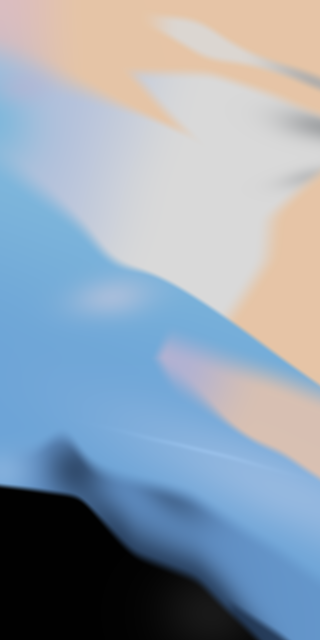
Reproduce this background procedurally as a Shadertoy shader.

```glsl
// Soft painted sky: pale cloud and peach light over blue, with a black hill below.

const vec3 BLACK = vec3(0.005);
const vec3 NAVY  = vec3(0.13, 0.21, 0.32);
const vec3 SLATE = vec3(0.36, 0.53, 0.74);
const vec3 AZURE = vec3(0.42, 0.64, 0.84);
const vec3 CYAN  = vec3(0.50, 0.72, 0.86);
const vec3 HAZE  = vec3(0.60, 0.73, 0.88);
const vec3 LILAC = vec3(0.71, 0.76, 0.86);
const vec3 MAUVE = vec3(0.72, 0.70, 0.82);
const vec3 PINK  = vec3(0.86, 0.74, 0.75);
const vec3 PEACH = vec3(0.90, 0.77, 0.65);
const vec3 PEARL = vec3(0.85, 0.85, 0.85);
const vec3 GREY  = vec3(0.58, 0.59, 0.60);

float hash(vec2 p) {
    return fract(sin(dot(p, vec2(127.1, 311.7))) * 43758.5453);
}

float noise(vec2 p) {
    vec2 i = floor(p), f = fract(p);
    f = f * f * (3.0 - 2.0 * f);
    return mix(mix(hash(i), hash(i + vec2(1, 0)), f.x),
               mix(hash(i + vec2(0, 1)), hash(i + vec2(1, 1)), f.x), f.y);
}

// One where v exceeds edge, with a soft crossing
float over(float v, float edge, float soft) {
    return smoothstep(edge - soft, edge + soft, v);
}

float bump(float x, float centre, float width) {
    float d = (x - centre) / width;
    return exp(-d * d);
}

// Rounded kink: zero before the start, then rising with unit slope
float bend(float x, float start) {
    float d = x - start;
    return 0.5 * (d + sqrt(d * d + 0.0006));
}

// Tilted gaussian spot
float glow(vec2 p, vec2 centre, vec2 radius, float tilt) {
    float c = cos(tilt), s = sin(tilt);
    vec2 d = mat2(c, -s, s, c) * (p - centre) / radius;
    return exp(-dot(d, d));
}

vec3 blueSky(vec2 p) {
    vec3 col = mix(AZURE, CYAN, smoothstep(0.8, 1.6, p.y + 0.35 * p.x));
    col = mix(col, HAZE, 0.9 * glow(p, vec2(0.9, 0.46), vec2(0.6, 0.13), -0.4));
    col = mix(col, HAZE, 0.5 * glow(p, vec2(0.02, 0.53), vec2(0.16, 0.07), 0.0));
    return mix(col, LILAC, 0.75 * glow(p, vec2(0.35, 1.07), vec2(0.13, 0.06), 0.15));
}

vec3 upperCloud(vec2 p) {
    vec3 col = mix(LILAC, PEARL, over(p.x - 0.3 * (p.y - 1.5), 0.36, 0.22));
    col = mix(col, GREY, 0.8 * glow(p, vec2(1.02, 1.60), vec2(0.14, 0.045), -0.2));
    col = mix(col, GREY, 0.4 * glow(p, vec2(0.97, 1.445), vec2(0.10, 0.03), 0.2));

    // Peach on the right flank
    float flank = 0.84 + 1.3 * bend(p.y, 1.33) - 0.7 * bend(1.18, p.y);
    col = mix(col, PEACH, over(p.x, flank, 0.045));

    // Peach above, cut by the pale wing
    float ceiling = over(p.y, 1.83 - 0.43 * p.x, mix(0.07, 0.02, smoothstep(0.1, 0.5, p.x)));
    float wing = over(1.77 - 0.38 * bend(p.x, 0.66), p.y, 0.025)
               * over(p.x, 0.43 + 0.9 * (1.75 - p.y), 0.035);
    vec3 warm = mix(PINK, PEACH, smoothstep(0.0, 0.28, p.x));
    col = mix(col, warm, ceiling * (1.0 - wing));

    // Pale streak near the top
    float offset = abs(p.y - 1.925 + 0.37 * (p.x - 0.5));
    float streak = over(0.018 + 0.03 * bump(p.x, 0.63, 0.11), offset, 0.018)
                 * smoothstep(0.44, 0.56, p.x);
    col = mix(col, mix(PEARL, GREY, 0.7 * smoothstep(0.75, 1.0, p.x)), 0.85 * streak);

    // Blue seeping in from the left
    col = mix(col, CYAN, glow(p, vec2(-0.03, 1.62), vec2(0.14, 0.18), 0.0));
    return mix(col, MAUVE, 0.5 * glow(p, vec2(0.08, 1.73), vec2(0.08, 0.05), 0.0));
}

vec3 lowerWing(vec3 col, vec2 p) {
    float top = over(0.945 - 0.34 * (p.x - 0.5), p.y, 0.06);
    float base = over(p.y, 0.84 - 0.66 * (p.x - 0.49) - 0.02 * bump(p.x, 0.78, 0.08),
                      mix(0.06, 0.018, smoothstep(0.5, 0.8, p.x)));
    float side = over(p.x, 0.49 + 0.4 * abs(p.y - 0.88), 0.025);
    float warmth = smoothstep(0.52, 0.85, p.x + 0.4 * (0.8 - p.y));
    return mix(col, mix(MAUVE, mix(PINK, PEACH, 0.7), warmth), 0.9 * top * base * side);
}

vec3 hills(vec3 col, vec2 p) {
    // Blue shoulder, darker in its folds
    float shoulder = 0.61 - 0.28 * p.x + 0.08 * bump(p.x, 0.2, 0.07) - 0.35 * bend(p.x, 0.6);
    float shade = over(shoulder, p.y, 0.035) * smoothstep(0.0, 0.18, p.x);
    col = mix(col, SLATE, 0.75 * shade * (1.0 - 0.35 * smoothstep(0.6, 1.0, p.x)));
    col = mix(col, NAVY, 0.7 * shade * glow(p, vec2(0.24, 0.53), vec2(0.09, 0.09), 0.0));
    col = mix(col, NAVY, 0.4 * shade * glow(p, vec2(0.54, 0.43), vec2(0.12, 0.05), -0.5));

    float crest = 0.485 - 0.13 * p.x - 0.95 * bend(p.x, 0.25)
                + 0.7 * bend(p.x, 0.42) - 0.7 * bend(p.x, 0.62);
    float rise = max(p.y - crest, 0.0);
    col = mix(col, NAVY, 0.85 * exp(-rise * rise / 0.008) * smoothstep(0.15, 0.4, p.x)
                         * (1.0 - smoothstep(0.68, 0.95, p.x)));
    col = mix(col, NAVY, 0.9 * over(0.11 - 0.7 * (p.x - 0.73), p.y, 0.02) * over(p.x, 0.72, 0.02));
    vec3 ground = BLACK + 0.09 * glow(p, vec2(0.66, 0.08), vec2(0.16, 0.14), 0.0);
    return mix(col, ground, over(crest, p.y, mix(0.012, 0.024, smoothstep(0.2, 0.5, p.x))));
}

void mainImage(out vec4 fragColor, in vec2 fragCoord) {
    vec2 p = fragCoord / iResolution.xy * vec2(1.0, 2.0);
    p += 0.014 * (vec2(noise(p * 7.0), noise(p * 7.0 + 19.0)) - 0.5);

    // Sky, then the cloud above its slanting lower edge
    float cloudEdge = 1.49 - 0.69 * p.x - 0.06 * bump(p.x, 0.35, 0.12);
    float edgeSoft = mix(0.06, 0.012, smoothstep(0.1, 0.5, p.x));
    vec3 col = mix(blueSky(p), upperCloud(p), over(p.y, cloudEdge, edgeSoft));

    col = lowerWing(col, p);
    col += 0.04 * glow(p, vec2(0.62, 0.59), vec2(0.22, 0.008), -0.25);
    col = hills(col, p);
    fragColor = vec4(col, 1.0);
}
```
